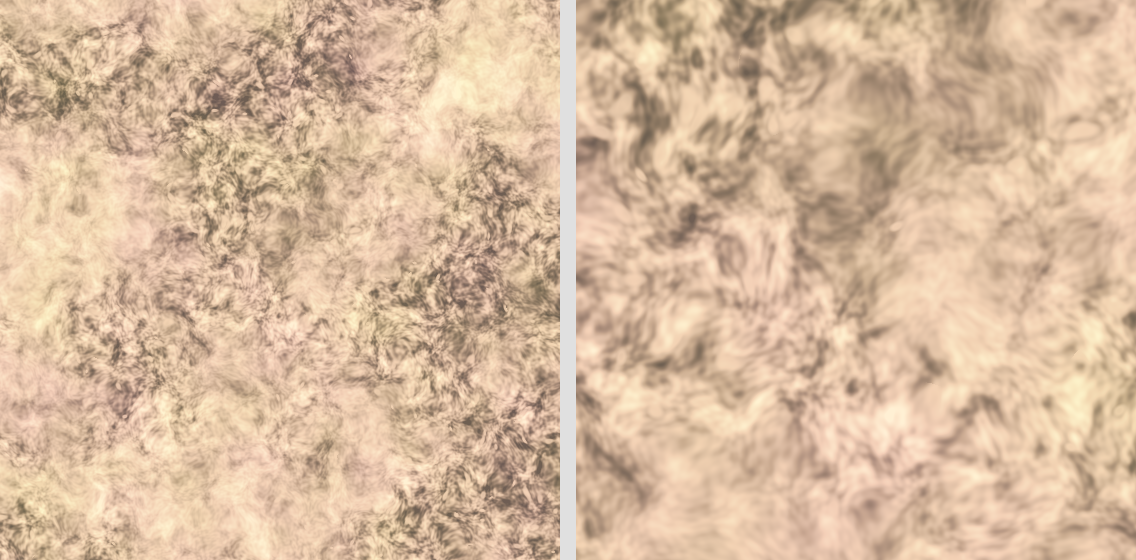
Left, the full canvas; right, a detail of the centre.
Write a WebGL 2 fragment shader that draws this texture.

```glsl
#version 300 es
precision highp float;

uniform vec2 u_resolution;
out vec4 fragColor;

// Scales are in features per canvas height, weights in tone deviations.
const float PATCH_SCALE = 3.2;
const float BLOTCH_SCALE = 15.0;
const float GRAIN_SCALE = 42.0;
const float VEIN_SCALE = 24.0;
const float FLECK_SCALE = 46.0;
const float CREASE_SCALE = 4.5;
const float PATCH_WEIGHT = 0.52;
const float BLOTCH_WEIGHT = 0.38;
const float GRAIN_SMOOTH = 0.34;
const float GRAIN_ROUGH = 0.88;
const float VEIN_DEPTH = 0.5;
const float FLECK_TONE = 1.0;
const float CREASE_LIFT = 0.75;
const float TONE_BIAS = 0.18;
const float TINT_AMOUNT = 0.011;
const float NOISE_GAIN = 4.6;

// Stone colours from shadow to highlight, and the tone where each one sits.
const int STEPS = 8;
const float LEVELS[STEPS] = float[](-2.9, -1.81, -1.10, -0.54, 0.05, 0.76, 1.65, 2.6);
const vec3 STONE[STEPS] = vec3[](
    vec3(0.43, 0.37, 0.32), vec3(0.57, 0.48, 0.40),
    vec3(0.69, 0.58, 0.49), vec3(0.79, 0.67, 0.56),
    vec3(0.87, 0.75, 0.64), vec3(0.95, 0.82, 0.70),
    vec3(0.98, 0.89, 0.76), vec3(1.00, 0.95, 0.82));

vec3 hash3(vec2 p) {
    vec3 q = fract(vec3(p.xyx) * vec3(0.1031, 0.1030, 0.0973));
    q += dot(q, q.yxz + 33.33);
    return fract((q.xxy + q.yzz) * q.zyx);
}

float cornerSlope(vec2 cell, vec2 offset) {
    float angle = 6.28318 * hash3(cell).x;
    return dot(vec2(cos(angle), sin(angle)), offset);
}

float gradientNoise(vec2 p) {
    vec2 i = floor(p), f = p - i;
    vec2 w = f * f * f * (f * (f * 6.0 - 15.0) + 10.0);
    vec2 e = vec2(0.0, 1.0);
    return mix(
        mix(cornerSlope(i, f), cornerSlope(i + e.yx, f - e.yx), w.x),
        mix(cornerSlope(i + e.xy, f - e.xy), cornerSlope(i + e.yy, f - e.yy), w.x), w.y);
}

// Layered noise, normalised to a deviation of about one.
float fbm(vec2 p, int octaves, float gain) {
    float sum = 0.0, energy = 0.0, amp = 1.0;
    for (int i = 0; i < octaves; i++) {
        sum += amp * gradientNoise(p);
        energy += amp * amp;
        amp *= gain;
        p = mat2(0.8, 0.6, -0.6, 0.8) * p * 2.03 + 17.3;
    }
    return NOISE_GAIN * sum / sqrt(energy);
}

float softEllipse(vec2 p, vec2 centre, vec2 radii, float angle) {
    float c = cos(angle), s = sin(angle);
    vec2 d = mat2(c, -s, s, c) * (p - centre) / radii;
    return exp(-dot(d, d));
}

// Small angular chips, one candidate per cell.
float flecks(vec2 p, float density) {
    vec2 cell = floor(p);
    float cover = 0.0;
    for (int y = -1; y <= 1; y++) {
        for (int x = -1; x <= 1; x++) {
            vec2 id = cell + vec2(x, y);
            vec3 r = hash3(id + 71.0);
            vec3 k = hash3(id + 193.0);
            float c = cos(3.14159 * r.z), s = sin(3.14159 * r.z);
            vec2 d = mat2(c, -s, s, c) * (p - id - r.xy);
            d /= vec2(0.3, 0.18) * (0.55 + k.x);
            cover = max(cover, step(k.y, density) * smoothstep(1.25, 0.45, length(d)));
        }
    }
    return cover;
}

vec3 stoneColour(float tone) {
    vec3 colour = STONE[0];
    for (int i = 1; i < STEPS; i++) {
        float t = clamp((tone - LEVELS[i - 1]) / (LEVELS[i] - LEVELS[i - 1]), 0.0, 1.0);
        colour = mix(colour, STONE[i], t);
    }
    return colour;
}

void main() {
    vec2 uv = gl_FragCoord.xy / u_resolution.y;
    vec2 warp = vec2(fbm(uv * 7.0 + 3.1, 3, 0.6), fbm(uv * 7.0 + 41.7, 3, 0.6));
    vec2 p = uv + 0.018 * warp;

    // Broad stains and pale drifts, drawn out along a rising diagonal
    vec2 diagonal = mat2(0.86, -0.5, 0.5, 0.86) * p * vec2(1.0, 1.0);
    float patches = fbm(diagonal * vec2(0.75, 1.15) * PATCH_SCALE + 8.4, 4, 0.55);
    float stain = 1.45 * softEllipse(p, vec2(0.40, 0.84), vec2(0.29, 0.11), 0.2)
                + 0.95 * softEllipse(p, vec2(1.0, 0.27), vec2(0.21, 0.42), -0.2);
    float drift = 0.7 * softEllipse(p, vec2(0.1, 0.6), vec2(0.3, 0.12), -0.1);
    float base = TONE_BIAS + PATCH_WEIGHT * patches - stain + drift;

    // Darker ground is rougher
    float rough = smoothstep(0.9, -1.3, base + 0.5 * fbm(uv * 6.0 + 55.0, 2, 0.5));

    // Blotches, grain and thin dark veins
    vec2 curl = uv + 0.005 * warp;
    float tone = base + BLOTCH_WEIGHT * fbm(p * BLOTCH_SCALE + 23.0, 2, 0.7);
    tone += mix(GRAIN_SMOOTH, GRAIN_ROUGH, rough) * fbm(curl * GRAIN_SCALE, 3, 0.8);
    float vein = smoothstep(0.12, 0.0, abs(gradientNoise(curl * VEIN_SCALE + 90.0)));
    tone -= VEIN_DEPTH * (vein - 0.25) * rough;

    // Broken pale creases and bright chips
    float crease = smoothstep(0.07, 0.0, abs(gradientNoise(p * CREASE_SCALE + 12.0)));
    tone += CREASE_LIFT * crease * smoothstep(0.0, 0.25, gradientNoise(uv * 6.0 + 130.0));
    float chips = flecks(curl * FLECK_SCALE, mix(0.04, 0.24, rough));
    tone = mix(tone, max(tone, FLECK_TONE), 0.75 * chips);

    // Faint drift between pink and yellow
    float tint = TINT_AMOUNT * fbm(uv * 5.0 + 77.0, 3, 0.6);
    vec3 colour = stoneColour(tone) + tint * vec3(-0.2, 0.6, -0.8);
    fragColor = vec4(clamp(colour, 0.0, 1.0), 1.0);
}
```
